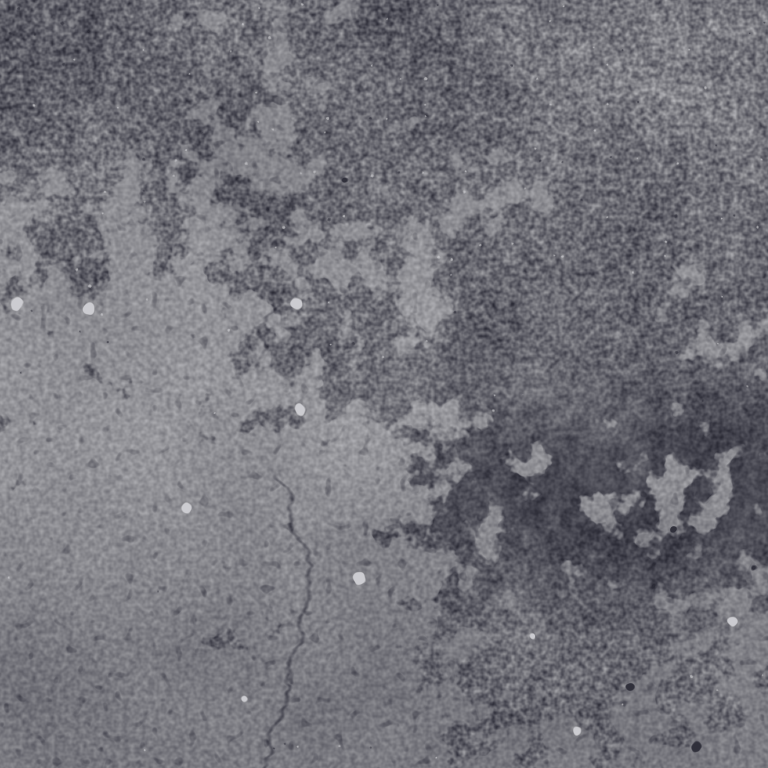
Give the GLSL for this texture, as a WebGL 2 fragment shader.

```glsl
#version 300 es
precision highp float;
// Weathered concrete: a pale, ragged skim coat worn away over a dark,
// gritty base. Thresholded gradient-noise fbm shapes the coat; finer noise
// adds grain and pits, hashed cells add chips, a wandering line adds a crack.

#define PATCH_SCALE 3.6
#define RAGGED_SCALE 21.0
#define GRIT_SCALE 125.0
#define PATCH_AMOUNT 0.85
#define RAGGED_AMOUNT 0.75
#define EDGE_SOFTNESS 0.11
#define BASE_GRIT 0.22
#define COAT_GRIT 0.11
#define BASE_TONE 0.405
#define COAT_TONE 0.475
#define CHIP_TONE 0.80
#define CRACK_WIDTH 0.0035

uniform vec2 u_resolution;
out vec4 fragColor;

vec3 hash3(vec2 cell) {
    vec3 h = fract(cell.xyx * vec3(0.1031, 0.1030, 0.0973));
    h += dot(h, h.yxz + 33.33);
    return fract((h.xxy + h.yzz) * h.zyx);
}

float cornerSlope(vec2 cell, vec2 offset) {
    float angle = 6.2832 * hash3(cell + 37.0).x;
    return dot(vec2(cos(angle), sin(angle)), offset);
}

float gradientNoise(vec2 p) {
    vec2 i = floor(p), f = fract(p);
    vec2 w = f * f * f * (f * (f * 6.0 - 15.0) + 10.0);
    vec2 e = vec2(1.0, 0.0);
    float low = mix(cornerSlope(i, f), cornerSlope(i + e, f - e), w.x);
    float high = mix(cornerSlope(i + e.yx, f - e.yx), cornerSlope(i + 1.0, f - 1.0), w.x);
    return mix(low, high, w.y);
}

float fbm(vec2 p) {
    float sum = 0.0, amplitude = 1.0;
    for (int i = 0; i < 4; i++) {
        sum += amplitude * gradientNoise(p);
        p = mat2(1.6, 1.2, -1.2, 1.6) * p + 17.3;
        amplitude *= 0.55;
    }
    return sum;
}

// Coat coverage: fuller below a border that falls toward the right.
float coatCoverage(vec2 p) {
    float border = mix(0.66, 0.2, smoothstep(0.35, 0.8, p.x));
    float field = 1.3 * (border - p.y)
        + PATCH_AMOUNT * fbm(p * PATCH_SCALE + 5.0)
        + RAGGED_AMOUNT * fbm(p * RAGGED_SCALE + 41.0);
    return smoothstep(-EDGE_SOFTNESS, EDGE_SOFTNESS, field);
}

// Scattered round chips, one at most per cell; x is pale, y is dark.
vec2 chips(vec2 p, float cells, float share, float pixel) {
    vec2 cell = floor(p * cells);
    vec3 pick = hash3(cell + cells);
    vec3 spot = hash3(cell + 2.7 * cells + 9.0);
    vec2 offset = fract(p * cells) - mix(vec2(0.25), vec2(0.75), spot.xy);
    float radius = mix(0.05, 0.12, spot.z * spot.z);
    float d = length(offset) + 0.04 * gradientNoise(p * cells * 7.0) - radius;
    float mask = smoothstep(pixel, -pixel, d / cells) * step(pick.x, share);
    return mask * vec2(step(0.3, pick.y), step(pick.y, 0.3));
}

void main() {
    vec2 p = gl_FragCoord.xy / u_resolution.y;
    float pixel = 1.0 / u_resolution.y;

    float grit = gradientNoise(p * GRIT_SCALE)
        + 0.7 * gradientNoise(p * GRIT_SCALE * 1.7 + 60.0);
    float clouds = fbm(p * 5.0 + 80.0);
    float mottle = fbm(p * 38.0 + 23.0);

    // Dark base, deepest in a damp band at the right
    float band = (p.y - 0.36) / 0.15;
    float damp = exp(-band * band) * smoothstep(0.2, 0.8, p.x);
    float base = BASE_TONE - 0.11 * damp + 0.10 * clouds + 0.09 * mottle;
    base += 0.05 * smoothstep(0.45, 0.9, p.x) * smoothstep(0.5, 0.9, p.y);
    base += BASE_GRIT * (1.0 - 0.6 * damp) * grit;

    // Pale coat, brightest at mid height, with small pits
    float height = smoothstep(0.08, 0.42, p.y) - 0.4 * smoothstep(0.6, 0.85, p.y);
    float coat = COAT_TONE + 0.095 * height + 0.05 * clouds + COAT_GRIT * grit;
    float pits = smoothstep(0.28, 0.5, gradientNoise(p * 62.0 + 11.0));
    coat -= pits * 0.11;

    float tone = mix(base, coat, coatCoverage(p));

    // Broken crack wandering up the lower part
    float path = 0.37 + 0.03 * sin(p.y * 11.0 - 1.0) + 0.025 * fbm(vec2(p.y * 14.0, 3.0));
    float crack = smoothstep(CRACK_WIDTH + pixel, 0.0, abs(p.x - path));
    crack *= smoothstep(0.64, 0.58, p.y)
        * smoothstep(-0.25, 0.2, gradientNoise(vec2(p.y * 9.0, 7.5)));
    tone -= 0.15 * crack;

    // Sparse large chips, and tiny ones mostly in the exposed upper base
    vec2 flecks = chips(p, 14.0, 0.07, pixel);
    flecks += chips(p, 55.0, mix(0.01, 0.07, smoothstep(0.4, 0.75, p.y)), pixel) * 0.7;
    flecks = min(flecks, 1.0);
    tone = mix(tone, CHIP_TONE, flecks.x);
    tone = mix(tone, 0.19, flecks.y);

    // Cool tint, stronger in the shadows
    tone = clamp(tone, 0.17, 0.9);
    fragColor = vec4(tone, tone, tone + mix(0.042, 0.018, smoothstep(0.2, 0.65, tone)), 1.0);
}
```
